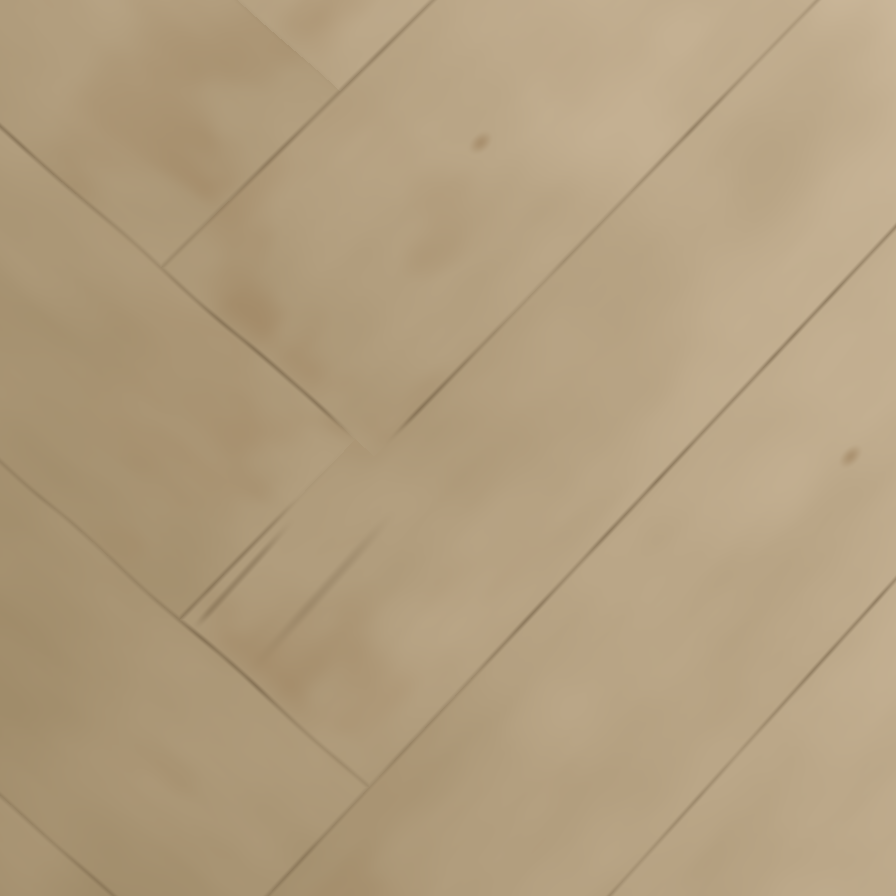
Give the GLSL for this texture, as a WebGL 1 fragment shader.

```glsl
precision highp float;
// Pale herringbone wood floor: wide diagonal planks with soft worn seams, gentle grain and stains.
uniform vec2 u_resolution;

const vec3 WOOD_DARK = vec3(0.598, 0.518, 0.382);
const vec3 WOOD_LIGHT = vec3(0.812, 0.735, 0.622);
const vec3 STAIN = vec3(0.620, 0.510, 0.370);
const vec3 SEAM = vec3(0.400, 0.325, 0.225);
const float PLANK_WIDTH = 0.28;

float hash(vec2 p) {
  return fract(sin(dot(p, vec2(127.1, 311.7))) * 43758.5453);
}

float noise(vec2 p) {
  vec2 i = floor(p);
  vec2 f = fract(p);
  f = f * f * (3.0 - 2.0 * f);
  return mix(mix(hash(i), hash(i + vec2(1.0, 0.0)), f.x),
             mix(hash(i + vec2(0.0, 1.0)), hash(i + vec2(1.0, 1.0)), f.x), f.y);
}

float fbm(vec2 p) {
  float sum = 0.0;
  float amp = 0.55;
  for (int i = 0; i < 3; i++) {
    sum += amp * noise(p);
    p = p * 2.03 + 17.3;
    amp *= 0.45;
  }
  return sum / 0.91;
}

// Plank indices: x counts rising seams (slightly in perspective), y counts falling seams.
vec2 seamCoords(vec2 uv) {
  float down = 1.0 - uv.y;
  float dx = uv.x - 0.195;
  float rising = (down - 0.284 + 0.985 * dx) / (0.413 - 0.04 * dx);
  float falling = (down - 0.141 - 0.88 * uv.x) / 0.374;
  return vec2(rising, falling);
}

// Odd rising seams are laid a little out of line with the plank ends.
float seamPosition(float k) {
  return k + 0.1 * mod(k, 2.0) / max(abs(k), 1.0);
}

float line(float dist, float halfWidth, float blur) {
  return 1.0 - smoothstep(halfWidth - 0.5 * blur, halfWidth + blur, dist);
}

// Dark grain streaks that start at the plank end and taper off.
float endStreaks(float along, float across) {
  float sum = 0.0;
  for (int i = 0; i < 2; i++) {
    float k = float(i);
    float center = 0.065 + 0.275 * k - 0.12 * along;
    float reach = 0.17 + 0.09 * k;
    float fade = smoothstep(0.0, 0.03 + 0.08 * k, along) * (1.0 - smoothstep(0.6 * reach, reach, along));
    float d = abs(across - center) * PLANK_WIDTH;
    sum += line(d, 0.002 + 0.001 * k, 0.004 + 0.002 * k) * fade * (1.0 - 0.4 * k);
  }
  return sum;
}

float knot(vec2 local, vec2 center) {
  return 1.0 - smoothstep(0.0, 1.0, length((local - center) / vec2(0.018, 0.012)));
}

void main() {
  vec2 uv = gl_FragCoord.xy / u_resolution;
  float px = 1.0 / min(u_resolution.x, u_resolution.y);
  vec2 s = seamCoords(uv + 0.003 * (noise(uv * 12.0) - 0.5));

  // Choose the plank, its coordinates from the end joint and its seam distances.
  float row = floor(s.y);
  float joint = row + 1.0;
  bool rises = s.x >= joint;
  float id = row + 20.0;
  float along = (joint - s.x) * PLANK_WIDTH;
  float across = s.y - row;
  float riseEdge = along;
  float fallEdge = min(across, 1.0 - across) * PLANK_WIDTH;
  if (rises) {
    id = floor(s.x);
    if (id > joint && s.x < seamPosition(id)) id -= 1.0;
    along = (id - s.y) * PLANK_WIDTH;
    across = s.x - id;
    float upper = id > joint ? seamPosition(id) : joint;
    riseEdge = min(s.x - upper, seamPosition(id + 1.0) - s.x) * PLANK_WIDTH;
    fallEdge = along;
  }
  vec2 local = vec2(along, across * PLANK_WIDTH);
  vec2 seed = vec2(id * 7.31, id * 3.17);

  // Wood tone: light from the upper right, clouds over all planks and stretched grain in each.
  float tone = 0.14 + 0.48 * uv.x + 0.23 * uv.y;
  tone += 0.26 * (fbm(uv * 6.0 + 5.0) - 0.5);
  tone += 0.22 * (fbm(local * vec2(4.0, 8.0) + seed) - 0.5);
  tone += 0.07 * (fbm(local * vec2(9.0, 35.0) + seed) - 0.5);
  vec3 color = mix(WOOD_DARK, WOOD_LIGHT, clamp(tone, 0.0, 1.0));

  // Warm stains gather near the plank ends.
  float blotch = smoothstep(0.4, 0.8, fbm(local * vec2(8.0, 11.0) + seed + 9.0));
  color = mix(color, STAIN, 0.6 * blotch * exp(-5.0 * along) * smoothstep(-0.01, 0.03, along));

  // Odd rising planks are streaked, even ones carry a faint knot.
  if (rises) {
    float odd = mod(id, 2.0);
    vec2 knotCenter = vec2(0.34 + 0.285 * id, 0.53 * PLANK_WIDTH);
    color = mix(color, SEAM, 0.33 * odd * endStreaks(along, across));
    color = mix(color, STAIN, 0.6 * (1.0 - odd) * knot(local, knotCenter));
  }

  // Soft seams, worn unevenly; they fade out where out-of-line planks meet and to the upper left.
  float worn = mix(0.22, 0.54, smoothstep(0.15, 0.8, noise(uv * 8.0 + 3.0)));
  worn *= mix(0.75, 1.1, noise(uv * 45.0));
  bool fadedJoint = s.x < joint + 0.3 && mod(row, 2.0) < 0.5;
  float riseWear = fadedJoint ? mix(0.12, 1.0, smoothstep(0.3, 0.6, s.y - row)) : 1.0;
  float corner = length(s - vec2(1.06, -0.02));
  float cornerWear = smoothstep(0.04, 0.25, corner);
  float fallWear = mix(0.12, 1.0, smoothstep(-1.0, 0.0, s.y));
  float blur = 0.0026 + px;
  float seams = max(riseWear * line(riseEdge, 0.0010, blur), fallWear * line(fallEdge, 0.0010, blur));
  gl_FragColor = vec4(mix(color, SEAM, worn * seams * cornerWear), 1.0);
}
```
